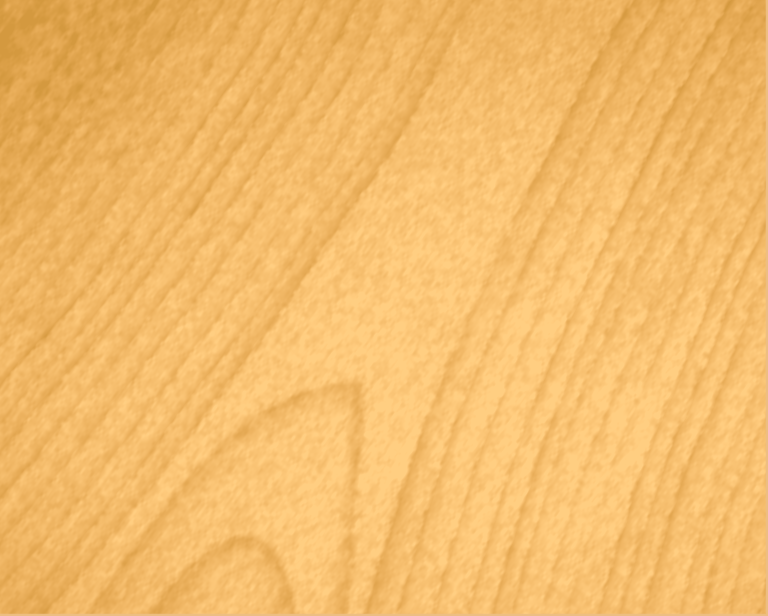
Write a Shadertoy shader that draws this texture.

```glsl
// Pale maple plank: slanted growth rings around a plain band with two nested arches.

const vec3 LIGHT_WOOD = vec3(0.990, 0.782, 0.474);
const vec3 DARK_WOOD  = vec3(0.845, 0.612, 0.262);
const vec3 PALE_EDGE  = vec3(0.930, 0.745, 0.510);

float hash(vec2 cell) {
    vec3 q = fract(vec3(cell.xyx) * 0.1031);
    q += dot(q, q.yzx + 33.33);
    return fract((q.x + q.y) * q.z);
}

float noise(vec2 p) {
    vec2 cell = floor(p), f = fract(p);
    f = f * f * (3.0 - 2.0 * f);
    float low  = mix(hash(cell), hash(cell + vec2(1, 0)), f.x);
    float high = mix(hash(cell + vec2(0, 1)), hash(cell + vec2(1, 1)), f.x);
    return mix(low, high, f.y);
}

// Crisp on the negative side, slowly fading on the positive side.
float ring(float d, float crisp, float tail) {
    return d < 0.0 ? exp(-d * d / (crisp * crisp)) : exp(-d / tail);
}

// Irregular rings stacked outward from d = 0, each with its own strength.
float ringStack(float d, float along, float spacing, float seed) {
    float position = 0.0, sum = 0.0;
    for (int i = 0; i < 24; i++) {
        vec2 id = vec2(float(i), seed);
        float strength = i == 0 ? 0.30 : mix(0.14, 0.32, hash(id));
        strength *= 0.6 + 0.8 * noise(vec2(along * 7.0, float(i) * 5.3 + seed));
        float tail = i == 0 ? 0.016 : mix(0.006, 0.012, hash(id + 17.0));
        sum += strength * ring(d - position, 0.006, tail);
        position += spacing * mix(0.7, 1.3, hash(id + 41.0));
    }
    return sum;
}

// Approximate depth inside a leaning arch with separate left and right bends.
float archDepth(vec2 p, vec2 apex, float lean, float leftBend, float rightBend) {
    vec2 q = p - apex;
    q.x -= lean * q.y;
    float bend = q.x < 0.0 ? leftBend : rightBend;
    float height = q.y + bend * q.x * q.x;
    return -height / length(vec2(2.0 * bend * q.x, 1.0));
}

// Light to dark wood, slightly more orange through the middle tones.
vec3 woodColor(float tone) {
    float t = clamp(tone, -0.12, 1.1);
    return mix(LIGHT_WOOD, DARK_WOOD, t) - vec3(0.0, 0.045, 0.045) * t * (1.0 - t);
}

void mainImage(out vec4 fragColor, in vec2 fragCoord) {
    vec2 p = fragCoord / iResolution.y;
    float width = iResolution.x / iResolution.y;
    p.x *= 1.25 / width;

    // Fine flecks stretched along the grain.
    vec2 grainAxis = normalize(vec2(0.58, 0.81));
    vec2 g = vec2(dot(p, grainAxis), dot(p, vec2(grainAxis.y, -grainAxis.x)));
    float fleck = 0.55 * noise(g * vec2(80.0, 150.0)) + 0.45 * noise(g * vec2(150.0, 250.0) + 31.0) - 0.5;
    float blotch = noise(g * vec2(42.0, 85.0) + 9.0) - 0.5;
    float cloud = noise(g * vec2(4.0, 9.0) + 5.0) - 0.5;
    float corner = 1.0 - smoothstep(0.0, 0.42, length((p - vec2(0.0, 1.0)) * vec2(1.0, 0.7)));

    // Growth rings on both sides of the plain band.
    float y = p.y;
    float leftBorder  = 0.07 + 0.80 * y - 0.105 * y * y * y;
    float rightBorder = 0.60 + 0.27 * y + 0.165 * y * y;
    float wobble = 0.012 * (noise(g * vec2(6.0, 5.0)) - 0.5) + 0.005 * fleck + 0.002 * blotch;
    float leftDist  = (leftBorder - p.x) * (0.80 + 0.22 * y) + wobble;
    float rightDist = p.x - rightBorder + wobble;
    float rings = ringStack(leftDist, g.x, 0.047, 3.0) * (1.0 - 0.7 * corner)
                + ringStack(rightDist, g.x, 0.045, 8.0);

    // Nested arches at the foot of the band.
    float outer = archDepth(p, vec2(0.572, 0.373), 0.15, 2.75, 230.0) + 0.5 * wobble;
    float inner = archDepth(p, vec2(0.405, 0.122), 0.10, 5.6, 18.0) + 0.5 * wobble;
    float arches = 0.36 * ring(outer, 0.008, 0.022) + 0.38 * ring(inner, 0.008, 0.028);

    // Tone darkens toward the borders, most at the upper left.
    vec2 c = p - vec2(0.75, 0.35);
    float tone = 0.02 + 0.80 * dot(c * c, vec2(0.55, 0.9)) + 0.20 * corner;
    tone += rings + arches * (0.9 + 0.5 * blotch);
    tone += 0.38 * fleck + (0.10 + 0.35 * corner) * blotch + 0.10 * cloud;
    vec3 color = woodColor(1.4 * tone - 0.10);

    // Thin pale rim along the bottom and right.
    float rimDist = min(p.y, 1.25 - p.x);
    color = mix(color, PALE_EDGE, 1.0 - smoothstep(0.002, 0.005, rimDist));
    fragColor = vec4(color, 1.0);
}
```
